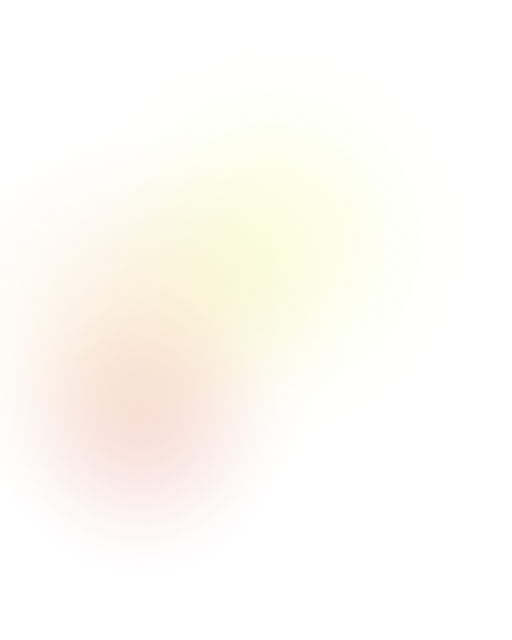
Reproduce this background procedurally as a Shadertoy shader.

```glsl
// Soft yellow, peach and rose glows blending on a white background.

// Smooth round falloff: 1 at the centre, 0 at the radius.
float glow(vec2 p, vec2 centre, float radius) {
    return 1.0 - smoothstep(0.0, 1.0, length(p - centre) / radius);
}

// Multiplies the base by a tint, weighted by the glow strength.
vec3 stain(vec3 base, vec3 tint, float strength) {
    return base * mix(vec3(1.0), tint, strength);
}

// Small random value in 0..1 for dithering.
float hash(vec2 p) {
    return fract(sin(dot(p, vec2(12.99, 78.23))) * 43758.5);
}

void mainImage(out vec4 fragColor, in vec2 fragCoord) {
    const vec3 YELLOW = vec3(0.985, 0.995, 0.890);
    const vec3 PEACH = vec3(0.988, 0.945, 0.885);
    const vec3 ROSE = vec3(0.980, 0.910, 0.910);

    // Canvas units: height is 1, and x keeps the shape of the designed frame.
    vec2 p = fragCoord / iResolution.xy * vec2(0.801, 1.0);

    // Overlapping glows
    vec3 colour = vec3(1.0);
    colour = stain(colour, YELLOW, glow(p, vec2(0.423, 0.622), 0.319));
    colour = stain(colour, PEACH, glow(p, vec2(0.215, 0.479), 0.338));
    colour = stain(colour, ROSE, glow(p, vec2(0.220, 0.325), 0.250));

    // Faint dither against banding
    colour += (hash(fragCoord) - 0.5) / 255.0;

    fragColor = vec4(clamp(colour, 0.0, 1.0), 1.0);
}
```
